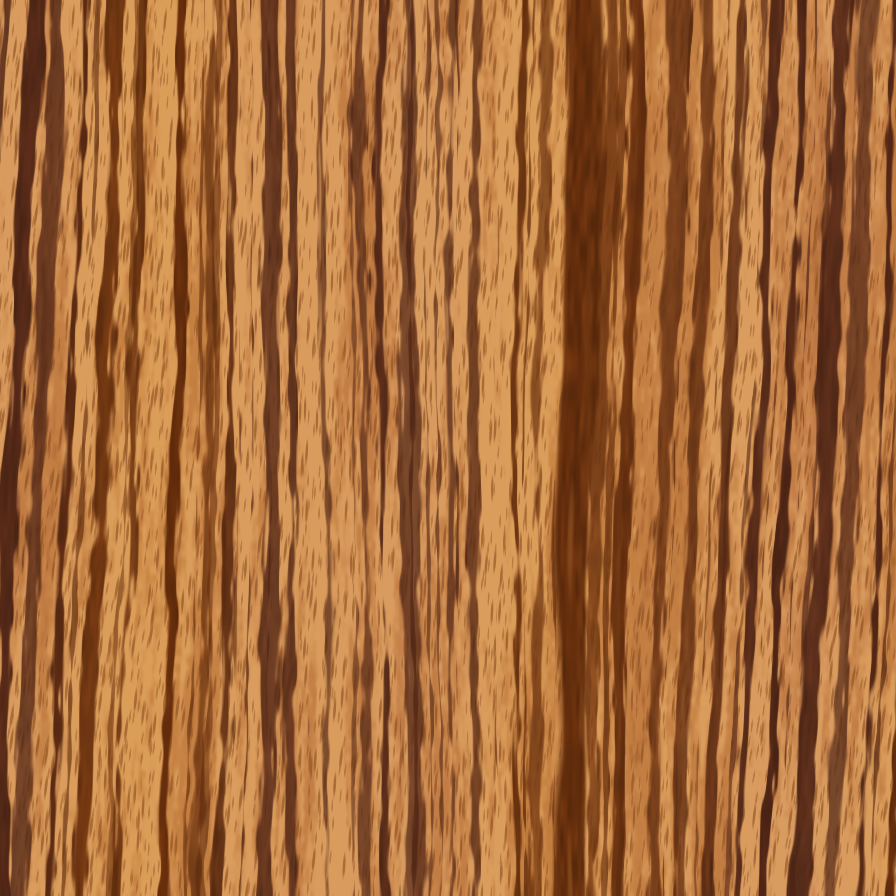
Write a Shadertoy shader that draws this texture.

```glsl
const vec3 PALE = vec3(0.86, 0.62, 0.35);
const vec3 HONEY = vec3(0.77, 0.50, 0.25);
const vec3 OCHRE = vec3(0.63, 0.37, 0.16);
const vec3 UMBER = vec3(0.40, 0.18, 0.045);
const vec3 PLUM = vec3(0.32, 0.15, 0.085);

float hash(vec2 p) {
    vec3 q = fract(vec3(p.xyx) * 0.1031);
    q += dot(q, q.yzx + 33.33);
    return fract((q.x + q.y) * q.z);
}

float valueNoise(vec2 p) {
    vec2 cell = floor(p), f = fract(p);
    f = f * f * (3.0 - 2.0 * f);
    float low = mix(hash(cell), hash(cell + vec2(1, 0)), f.x);
    float high = mix(hash(cell + vec2(0, 1)), hash(cell + vec2(1, 1)), f.x);
    return mix(low, high, f.y);
}

// Lean and slow wander of the grain lines
vec2 bendGrain(vec2 p) {
    float lean = 0.022 + 0.022 * cos(6.2832 * (p.x - 0.95));
    float wander = 0.0030 * sin(p.y * 5.0 + p.x * 9.0)
                 + 0.0012 * sin(p.y * 17.0 + p.x * 31.0)
                 + 0.0006 * sin(p.y * 43.0 + p.x * 57.0);
    return vec2(p.x - lean * (p.y - 0.5) + wander, p.y);
}

// Cellular dark veins: one per column, with varied width and ragged edges
float veins(vec2 p, float columns, float thin, float wide, float ragged, float seed) {
    float x = p.x * columns, column = floor(x), cover = 0.0;
    for (int i = -1; i <= 1; i++) {
        float id = column + float(i);
        float pick = hash(vec2(id, seed));
        float centre = id + 0.5 + 0.6 * (hash(vec2(id, seed + 7.0)) - 0.5);
        centre += 0.16 * (valueNoise(vec2(id * 5.3, p.y * 5.0 + seed)) - 0.5);
        float swell = 0.55 + 0.9 * valueNoise(vec2(id * 3.7, p.y * 7.0 + seed));
        float halfWidth = mix(thin, wide, pick * sqrt(pick)) * swell;
        float depth = mix(0.65, 1.0, hash(vec2(id, seed + 13.0)));
        float edge = abs(x - centre) - halfWidth + ragged;
        cover = max(cover, depth * (1.0 - smoothstep(-0.05, 0.07, edge)));
    }
    return cover;
}

// Cellular pores: short upright dashes, one per cell at most
float pores(vec2 p, vec2 cells, float share, float seed) {
    vec2 q = p * cells, home = floor(q);
    float cover = 0.0;
    for (int j = -1; j <= 1; j++) {
        for (int i = -1; i <= 1; i++) {
            vec2 cell = home + vec2(i, j);
            vec2 site = cell + vec2(hash(cell + seed), hash(cell + seed + 19.0));
            vec2 away = q - site;
            away.x -= 0.25 * away.y;
            float present = step(hash(cell + seed + 41.0), share);
            float dash = 1.0 - smoothstep(0.35, 1.0, length(away / vec2(0.24, 0.5)));
            cover = max(cover, dash * present);
        }
    }
    return cover;
}

// Pale to dark ramp of the wood between the veins
vec3 lightWood(float tone) {
    vec3 colour = mix(OCHRE, HONEY, smoothstep(0.15, 0.45, tone));
    return mix(colour, PALE, smoothstep(0.45, 0.72, tone));
}

void mainImage(out vec4 fragColor, in vec2 fragCoord) {
    vec2 p = fragCoord / iResolution.y;
    vec2 grain = bendGrain(p);

    // Fibres at three widths, all drawn out upright
    float broad = valueNoise(grain * vec2(22.0, 1.5));
    float streak = valueNoise(grain * vec2(95.0, 5.0) + 11.0);
    float fibre = valueNoise(grain * vec2(240.0, 32.0) + 37.0);
    float speck = valueNoise(p * vec2(230.0, 110.0) + 71.0);

    // Warm golden zones alternate with cooler pinkish ones
    float cool = 0.5 + 0.35 * sin(grain.x * 13.0 - 3.8) + 0.15 * sin(grain.x * 29.0);
    float tone = 0.08 + 0.38 * broad + 0.32 * streak + 0.22 * fibre + 0.12 * speck;
    vec3 colour = lightWood(tone - 0.07 * cool);
    colour += cool * vec3(-0.01, -0.01, 0.025);

    // Pores, fine lines and main veins
    vec3 veinColour = mix(UMBER, PLUM, smoothstep(0.25, 0.7, cool));
    veinColour *= 0.82 + 0.24 * fibre + 0.14 * streak;
    float dashes = max(pores(grain, vec2(115.0, 27.0), 0.45, 3.0),
                       0.7 * pores(grain, vec2(170.0, 48.0), 0.4, 59.0));
    colour = mix(colour, mix(OCHRE, UMBER, 0.4), 0.6 * dashes);

    float ragged = 0.20 * (fibre - 0.5) + 0.16 * (streak - 0.5);
    float fine = veins(grain, 62.0, -0.22, 0.20, 1.3 * ragged, 5.0);
    float bold = veins(grain, 29.0, 0.07, 0.31, ragged, 23.0);
    colour = mix(colour, veinColour, 0.75 * fine);
    colour = mix(colour, veinColour, bold);

    // Broad umber band with ochre streaks inside
    float bandEdge = abs(grain.x - 0.645) - 0.017 + 0.012 * (streak - 0.5);
    float band = 1.0 - smoothstep(-0.004, 0.005, bandEdge);
    vec3 bandColour = mix(UMBER * (0.8 + 0.3 * fibre), OCHRE, 0.5 * smoothstep(0.6, 0.95, streak));
    colour = mix(colour, bandColour, 0.92 * band);

    fragColor = vec4(colour, 1.0);
}
```
